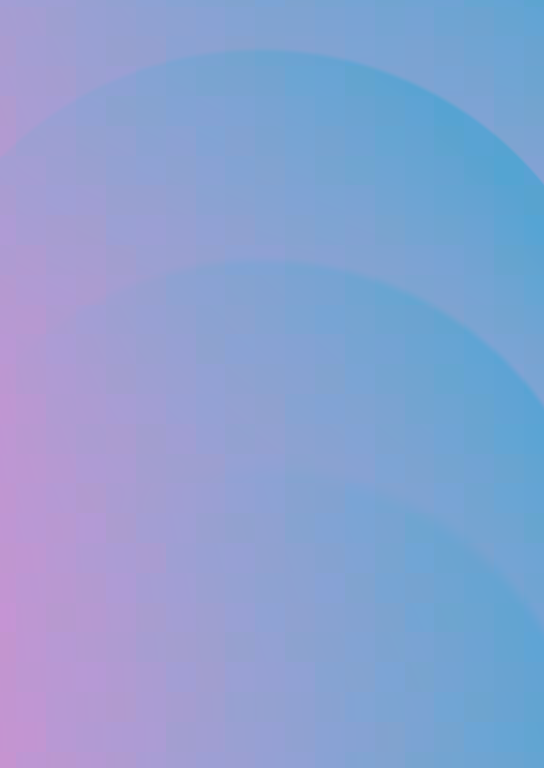
Write a Shadertoy shader that draws this background.

```glsl
// Soft pink-to-blue backdrop with three large overlapping discs stacked downward.
// Each disc is cool just under its rim and warms toward the rim of the next one;
// the summed "warmth" is mapped to colour, with a faint square mottling on top.

#define ASPECT 0.707      // width of the design in units of its height
#define CENTER_X 0.338    // shared horizontal centre of the discs
#define CREST 0.935       // height of the top rim
#define SPACING 0.274     // vertical step between rims
#define RADIUS 0.475      // radius of the top disc
#define SHRINK 0.022      // radius lost per disc
#define RIM_SHADE 0.050   // cooling just inside the top rim
#define RIM_LIFT 0.20     // warming just outside the top rim
#define SKY_COOL 0.12     // overall cooling toward the top
#define CELL 0.0388       // side of a mottling square
#define MOTTLE 0.022      // strength of the mottling
#define DISCS 3

// Height of the upper rim of disc i at horizontal position x.
float rimHeight(float x, float i) {
    float radius = RADIUS - SHRINK * i;
    float dx = x - CENTER_X;
    return CREST - SPACING * i - radius + sqrt(max(radius * radius - dx * dx, 0.0));
}

// Two random values in -0.5..0.5 for a grid cell.
vec2 cellHash(vec2 cell) {
    vec3 q = fract(cell.xyx * vec3(0.1031, 0.1030, 0.0973));
    q += dot(q, q.yzx + 33.33);
    return fract((q.xx + q.yz) * q.zy) - 0.5;
}

// Pink at high warmth, sky blue at low warmth.
vec3 tint(float warmth) {
    float offset = warmth - 0.42;
    return vec3(warmth, 0.643 - 0.5 * offset * offset, 0.823);
}

// Horizontal sweep plus vertical cooling.
float sweep(vec2 uv) {
    return 0.772 - 0.395 * uv.x - SKY_COOL * uv.y * uv.y;
}

void mainImage(out vec4 fragColor, in vec2 fragCoord) {
    vec2 uv = fragCoord / iResolution.xy;
    vec2 p = uv * vec2(ASPECT, 1.0);
    float rightward = uv.x * uv.x;

    // Area above the discs warms toward the first rim
    float above = max(p.y - rimHeight(p.x, 0.0), 0.0);
    float layer = RIM_LIFT * rightward * clamp(1.0 - 2.0 * above, 0.0, 1.0);

    // Discs, back to front, with fainter, softer rims that fade out to the left
    for (int n = 0; n < DISCS; n++) {
        float i = float(n);
        float depth = rimHeight(p.x, i) - p.y;
        float across = clamp(depth / SPACING, 0.0, 1.0);
        float fade = smoothstep(0.3 * i - 0.4, 0.3 * i + 0.1, uv.x);
        float shade = (RIM_SHADE - 0.012 * i) * fade * (1.0 - 0.7 * rightward);
        float lift = (RIM_LIFT - 0.06 * (i + 1.0)) * rightward;
        float softness = max(0.005 + 0.004 * i * i, 1.0 / iResolution.y);
        float inside = smoothstep(-softness, softness, depth);
        layer = mix(layer, mix(-shade, lift, across), inside);
    }

    // Square cells flatten the sweep a little and shift its hue
    vec2 grid = (p - 0.0214) / CELL;
    vec2 cell = floor(grid);
    vec2 cellCenter = ((cell + 0.5) * CELL + 0.0214) / vec2(ASPECT, 1.0);
    vec2 noise = cellHash(cell + 40.0) * MOTTLE;
    float warmth = mix(sweep(uv), sweep(cellCenter), 0.5) + layer;

    vec3 color = tint(clamp(warmth, 0.34, 0.78));
    color += vec3(noise.x, -0.3 * noise.x, noise.y);
    fragColor = vec4(color, 1.0);
}
```
